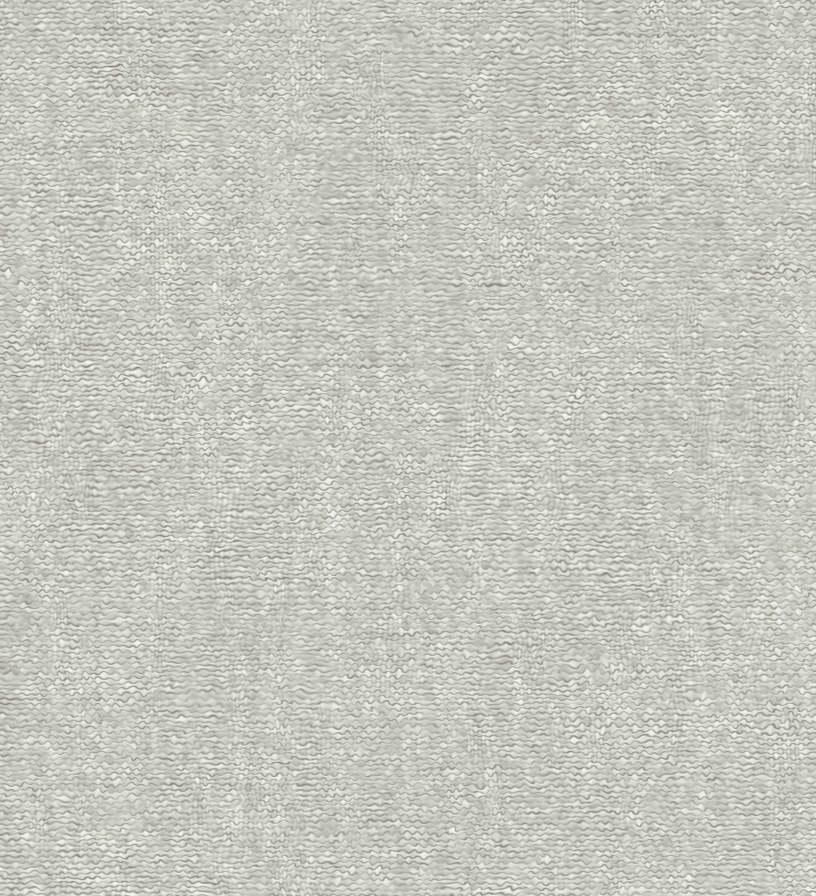
Write a Shadertoy shader that draws this texture.

```glsl
// Fine pale grey-green woven cloth with short dark grooves between weft threads.

const float TAU = 6.2831853;
const vec3 SHADOW_COLOR = vec3(0.60, 0.59, 0.54);
const vec3 LIGHT_COLOR = vec3(0.88, 0.89, 0.86);

const float WEFT_COUNT = 166.0;    // thread rows per canvas height
const float WARP_COUNT = 92.0;     // crossings per canvas height
const float BASE_TONE = 0.62;      // 0 is shadow, 1 is light
const float LENS_BEND = 0.23;      // alternating bend that makes the lens shapes
const float THREAD_WANDER = 0.75;  // irregular drift of threads, in rows
const float GROOVE_DEPTH = 0.58;
const float RIM_LIGHT = 0.11;      // light from above on each thread
const float FIBER_STRENGTH = 0.42;
const float FLECK_STRENGTH = 0.30;
const float RIB_STRENGTH = 0.10;
const float WEFT_SLUB = 0.24;
const float WARP_SLUB = 0.11;
const float BROAD_SHADE = 0.04;
const int SAMPLES = 2;             // supersampling per axis

float hash(vec2 p) {
    return fract(sin(dot(p, vec2(127.1, 311.7))) * 43758.5453);
}

// Value noise centred on zero, from -0.5 to 0.5
float noise(vec2 p) {
    vec2 cell = floor(p);
    vec2 f = fract(p);
    f = f * f * (3.0 - 2.0 * f);
    float low = mix(hash(cell), hash(cell + vec2(1.0, 0.0)), f.x);
    float high = mix(hash(cell + vec2(0.0, 1.0)), hash(cell + vec2(1.0, 1.0)), f.x);
    return mix(low, high, f.y) - 0.5;
}

float clothTone(vec2 p) {
    vec2 q = p * vec2(WARP_COUNT, WEFT_COUNT);

    // Uneven spacing and drift of both thread systems
    q.x += 1.0 * noise(q * vec2(0.4, 0.45) + 17.0);
    q.y += 0.9 * noise(p * vec2(9.0, 34.0) + 5.0);
    q.y += THREAD_WANDER * noise(q * vec2(1.1, 0.5) + 31.0);

    // Neighbouring grooves bend in opposite directions, closing into lenses
    float crossing = cos(TAU * q.x);
    float bend = LENS_BEND * (1.0 + noise(p * vec2(38.0, 9.0)));
    float thread = q.y + bend * crossing * sin(0.5 * TAU * q.y);

    // Broad light threads, narrow dark grooves broken into dashes
    float groove = 0.5 - 0.5 * cos(TAU * thread);
    groove *= groove;
    float breaks = 1.5 * noise(vec2(q.x * 1.1, q.y * 0.9) + 53.0);
    float depth = GROOVE_DEPTH * (1.0 + breaks + 0.5 * noise(p * vec2(9.0, 22.0) + 71.0));
    float tone = BASE_TONE + depth * (0.375 - groove);
    tone += RIM_LIGHT * sin(TAU * thread);

    // Fibres, flecks and upright ribs
    tone += FIBER_STRENGTH * noise(vec2(q.x * 2.6, thread * 2.0) + 91.0);
    tone += FLECK_STRENGTH * noise(vec2(q.x * 1.2, thread * 1.4) + 113.0);
    float ribMask = smoothstep(-0.1, 0.35, noise(p * vec2(45.0, 11.0) + 131.0));
    tone += RIB_STRENGTH * ribMask * cos(2.0 * TAU * q.x);

    // Long horizontal slubs, faint vertical streaks and soft shading
    float weft = noise(vec2(p.x * 7.0, p.y * WEFT_COUNT) + 151.0);
    tone -= WEFT_SLUB * smoothstep(0.25, 0.45, weft) * (0.2 + 0.8 * groove);
    tone += WARP_SLUB * noise(p * vec2(130.0, 9.0) + 173.0);
    tone += BROAD_SHADE * noise(p * vec2(5.0, 14.0) + 197.0);
    return tone;
}

void mainImage(out vec4 fragColor, in vec2 fragCoord) {
    float tone = 0.0;
    for (int j = 0; j < SAMPLES; j++) {
        for (int i = 0; i < SAMPLES; i++) {
            vec2 offset = (vec2(float(i), float(j)) + 0.5) / float(SAMPLES) - 0.5;
            tone += clothTone((fragCoord + offset) / iResolution.y);
        }
    }
    tone /= float(SAMPLES * SAMPLES);
    vec3 color = mix(SHADOW_COLOR, LIGHT_COLOR, clamp(tone, -0.4, 1.2));
    fragColor = vec4(color, 1.0);
}
```
